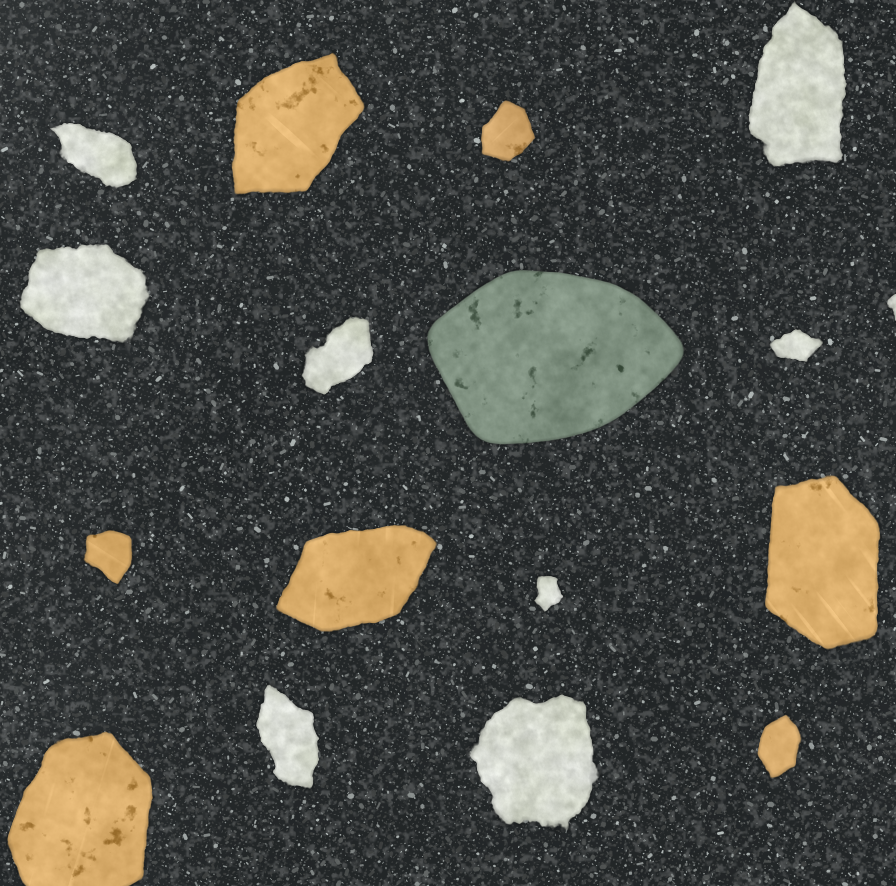
A WebGL 2 fragment shader for this texture:

```glsl
#version 300 es
precision highp float;

uniform vec2 u_resolution;
out vec4 fragColor;

#define CHIP_GRID 4.0
#define CHIP_JITTER 0.24
#define RAGGEDNESS 0.010
#define HAZE 0.07
#define MATRIX_DARK vec3(0.135, 0.150, 0.155)
#define MATRIX_GREY vec3(0.300, 0.312, 0.315)
#define OCHRE vec3(0.860, 0.685, 0.425)
#define TAN vec3(0.770, 0.610, 0.415)
#define WHITE vec3(0.830, 0.845, 0.800)
#define GREEN vec3(0.490, 0.560, 0.495)

float hash(vec2 p) {
  return fract(sin(dot(p, vec2(127.1, 311.7))) * 43758.5453);
}

vec2 hash2(vec2 p) {
  return vec2(hash(p), hash(p + 57.3));
}

mat2 rotation(float angle) {
  float c = cos(angle), s = sin(angle);
  return mat2(c, s, -s, c);
}

float noise(vec2 p) {
  vec2 i = floor(p), f = fract(p);
  f = f * f * (3.0 - 2.0 * f);
  return mix(mix(hash(i), hash(i + vec2(1, 0)), f.x),
             mix(hash(i + vec2(0, 1)), hash(i + vec2(1, 1)), f.x), f.y);
}

float fbm(vec2 p) {
  float sum = 0.0, gain = 0.53;
  for (int i = 0; i < 4; i++) {
    sum += gain * noise(p);
    p = rotation(0.6) * p * 2.1 + 13.7;
    gain *= 0.5;
  }
  return sum;
}

// Irregular polygon; a lower sharpness rounds its corners
float polygonDistance(vec2 p, float radius, float sharpness, vec2 seed) {
  if (length(p) > 2.5 * radius) return length(p) - radius;
  float sum = 0.0;
  for (float i = 0.0; i < 6.0; i++) {
    vec2 h = hash2(seed + i * 7.31);
    float angle = 6.2832 * (i + 0.7 * h.x) / 6.0;
    float side = radius * mix(0.75, 1.1, h.y);
    sum += pow(max(dot(p, vec2(cos(angle), sin(angle))) / side, 0.0), sharpness);
  }
  return (pow(sum, 1.0 / sharpness) - 1.0) * radius;
}

// One layer of tiny angular grains: brightness in x, coverage in y
vec2 grains(vec2 uv, float density, float presence, float pixel) {
  vec2 p = uv * density, cell = floor(p);
  vec2 seed = cell + density;
  float kind = hash(seed + 3.1);
  vec2 q = fract(p) - 0.5 - 0.4 * (hash2(seed) - 0.5);
  q = abs(rotation(6.2832 * hash(seed + 8.7)) * q);
  vec2 size = mix(vec2(0.10, 0.07), vec2(0.28, 0.19), hash2(seed + 21.9));
  float d = max(max(q.x - size.x, q.y - size.y), dot(q, vec2(0.75, 0.66)) - 0.85 * size.x);
  float edge = 0.7 * pixel * density;
  float cover = (1.0 - smoothstep(-edge, edge, d)) * step(kind, presence);
  return vec2(mix(0.25, 0.80, pow(hash(seed + 33.3), 4.0)), cover);
}

vec3 matrixColor(vec2 uv, float pixel) {
  float mottle = 0.6 * noise(uv * 170.0) + 0.4 * noise(uv * 330.0);
  vec3 color = mix(MATRIX_DARK, MATRIX_GREY, smoothstep(0.45, 0.85, mottle));
  color += HAZE * (smoothstep(0.3, 0.0, uv.x) * fbm(uv * 5.0) + 0.4 * (fbm(uv * 4.0) - 0.5));
  for (float i = 0.0; i < 3.0; i++) {
    vec2 g = grains(rotation(0.4 + i) * uv, 210.0 / exp2(0.85 * i), 0.85 - 0.17 * i, pixel);
    color = mix(color, g.x * vec3(0.98, 1.02, 1.01), 0.9 * g.y);
  }
  return color;
}

// Kinds: 0 ochre, 1 white, 2 green
vec3 chipColor(vec2 uv, float kind, vec2 seed) {
  float cloud = fbm(uv * 22.0 + seed) - 0.5;
  float fine = fbm(uv * 110.0) - 0.5;
  float pits = smoothstep(0.68, 0.85, fbm(uv * 60.0 + 4.0));
  if (kind > 1.5) return GREEN + 0.16 * cloud + 0.13 * fine - 0.25 * pits;
  if (kind > 0.5) return WHITE + 0.15 * cloud * vec3(0.9, 0.8, 1.3) + 0.22 * fine;
  vec2 streak = rotation(6.2832 * hash(seed)) * uv;
  float scratch = smoothstep(0.80, 0.95, noise(streak * vec2(9.0, 160.0)));
  vec3 base = mix(OCHRE, TAN, 0.7 * smoothstep(0.6, 1.0, hash(seed + 5.0)));
  return base + 0.15 * cloud + 0.09 * fine - 0.22 * pits + 0.06 * scratch;
}

void main() {
  vec2 uv = gl_FragCoord.xy / u_resolution.y;
  float pixel = 1.0 / u_resolution.y;
  vec3 color = matrixColor(uv, pixel);

  // Large and small chips alternate over a jittered grid
  vec2 home = floor(uv * CHIP_GRID);
  vec2 ragged = vec2(fbm(uv * 38.0), fbm(uv * 38.0 + 71.0)) - 0.5;
  float nearest = 1.0, nearestKind = 0.0;
  vec2 nearestSeed = vec2(0.0);
  for (int n = 0; n < 9; n++) {
    vec2 cell = home + vec2(n % 3 - 1, n / 3 - 1);
    vec2 slot = mod(cell, 4.0), seed = cell + 19.0;
    float index = slot.x * 2.0 + floor(slot.y / 2.0);
    float vary = hash(seed + 2.0);
    bool large = mod(slot.x + slot.y, 2.0) < 0.5;
    float kind = large ? (index == 5.0 ? 2.0 : step(abs(mod(index, 3.0) - 1.0), 0.1))
                       : step(hash(seed + 9.0), 0.45);
    float radius = !large ? mix(0.018, 0.045, vary)
                 : kind > 1.5 ? 0.118 : kind > 0.5 ? mix(0.058, 0.074, vary) : mix(0.07, 0.098, vary);
    vec2 center = (cell + 0.5 + CHIP_JITTER * 2.0 * (hash2(seed + 4.0) - 0.5)) / CHIP_GRID;
    float stretch = kind > 1.5 ? 1.08 : mix(1.0, 1.35, hash(seed + 6.0));
    vec2 p = uv - center + ragged * RAGGEDNESS * (kind > 1.5 ? 0.3 : 1.0 + kind);
    p = rotation(6.2832 * hash(seed + 1.0)) * p * vec2(1.0, 1.0);
    p *= vec2(1.0 / stretch, stretch);
    float d = polygonDistance(p, radius, kind > 1.5 ? 9.0 : 26.0, seed);
    if (d < nearest) { nearest = d; nearestKind = kind; nearestSeed = seed; }
  }

  // Chip faces with a thin shaded rim
  vec3 face = chipColor(uv, nearestKind, nearestSeed);
  face *= mix(0.82, 1.0, smoothstep(0.0, 0.005, -nearest));
  color *= mix(0.75, 1.0, smoothstep(0.0, 0.005, nearest));
  color = mix(color, face, 1.0 - smoothstep(-pixel, pixel, nearest));
  fragColor = vec4(clamp(color, 0.0, 1.0), 1.0);
}
```
